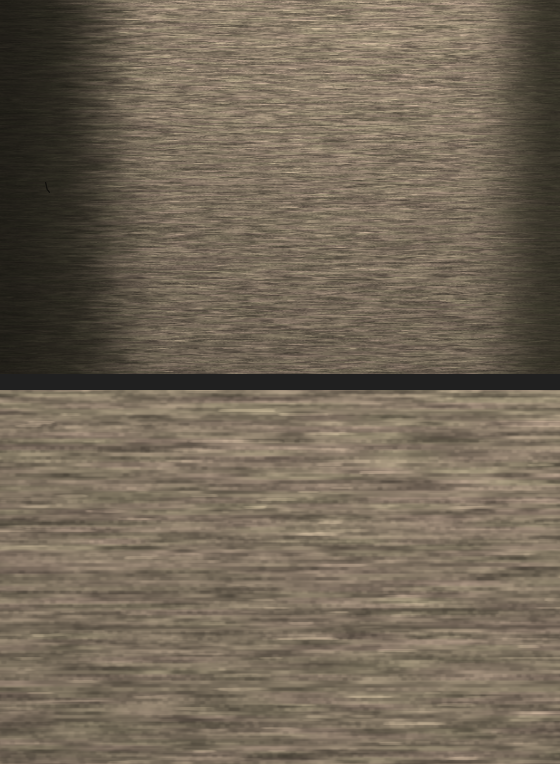
Top: the whole. Bottom: its middle third, enlarged.
This texture is drawn by a WebGL 1 fragment shader. Its source:

```glsl
precision highp float;
// Brushed metal sheet: fine horizontal streaks under a broad soft light.
// Rows of stretched 1D noise, each shifted at random, modulate a smooth
// light profile that falls off into dark bands at the left and right.

#define METAL_TINT vec3(1.0, 0.898, 0.762)
#define SHADE_TINT vec3(0.160, 0.149, 0.118)
#define LIGHT_BOTTOM 0.41
#define LIGHT_TOP 0.56
#define STREAK_CONTRAST 0.40
#define GLINT_CONTRAST 0.22
#define GRAIN_CONTRAST 0.17
#define HUE_CONTRAST 0.025
#define EDGE_JITTER 0.02

uniform vec2 u_resolution;

float hash(vec2 p) {
  vec3 q = fract(vec3(p.xyx) * 0.1031);
  q += dot(q, q.yzx + 33.33);
  return fract((q.x + q.y) * q.z);
}

// 1D value noise along one row, with a random start and stretch
float rowNoise(float x, float row) {
  x = x * mix(0.6, 1.6, hash(vec2(row, 7.0))) + 50.0 * hash(vec2(row, 3.0));
  float cell = floor(x);
  float t = smoothstep(0.15, 0.85, x - cell);
  return mix(hash(vec2(cell, row)), hash(vec2(cell + 1.0, row)), t);
}

// Streaks: p scaled to cells per canvas height, with crisp row borders
float streaks(vec2 p, vec2 cells, float seed) {
  p *= cells;
  float row = floor(p.y);
  float t = smoothstep(0.2, 0.8, p.y - row);
  row += seed;
  return mix(rowNoise(p.x, row), rowNoise(p.x, row + 1.0), t);
}

float segmentDistance(vec2 p, vec2 a, vec2 b) {
  vec2 d = b - a;
  return length(p - a - d * clamp(dot(p - a, d) / dot(d, d), 0.0, 1.0));
}

void main() {
  vec2 uv = gl_FragCoord.xy / u_resolution;
  vec2 p = gl_FragCoord.xy / u_resolution.y;

  // Brushing at several lengths and widths
  float broad = streaks(p, vec2(8.0, 100.0), 11.0) - 0.5;
  float medium = streaks(p, vec2(17.0, 215.0), 503.0) - 0.5;
  float fine = streaks(p, vec2(30.0, 325.0), 1009.0) - 0.5;
  float grain = streaks(p, vec2(150.0, 335.0), 1607.0) - 0.5;
  float glint = smoothstep(0.84, 0.98, streaks(p, vec2(24.0, 290.0), 2203.0));
  float brushing = 0.28 * broad + 0.65 * medium + 0.90 * fine;

  // Light profile with edges frayed by the streaks
  float x = uv.x + EDGE_JITTER * (broad + medium);
  float leftRise = smoothstep(0.10, 0.30, x + 0.03 * (uv.y - 0.5));
  float rightFall = 1.0 - smoothstep(0.84, 0.99, x);
  float lit = leftRise * rightFall;
  float level = mix(LIGHT_BOTTOM, LIGHT_TOP, uv.y);
  level += 0.025 * (1.0 - smoothstep(0.0, 0.35, abs(uv.x - 0.65)));
  float corner = mix(0.82, 1.08, smoothstep(0.0, 0.13, uv.x));
  corner *= mix(1.0, 1.25, smoothstep(0.8, 0.95, uv.x));
  vec3 color = mix(SHADE_TINT * corner, METAL_TINT * level, lit);

  // Streaks are weaker in the shade
  float strength = mix(0.55, 1.0, lit);
  float gain = STREAK_CONTRAST * brushing + GRAIN_CONTRAST * grain;
  gain += GLINT_CONTRAST * (glint - 0.06);
  color *= 1.0 + strength * gain;

  // Faint pink and green shimmer
  float hue = streaks(p, vec2(12.0, 190.0), 3001.0) - 0.5;
  color *= 1.0 + HUE_CONTRAST * hue * vec3(1.0, -1.0, 1.4);

  // One small nick in the dark band
  float nick = segmentDistance(p, vec2(0.122, 0.512), vec2(0.126, 0.494));
  nick = min(nick, segmentDistance(p, vec2(0.126, 0.494), vec2(0.132, 0.486)));
  color *= mix(0.45, 1.0, smoothstep(0.0005, 0.003, nick));

  gl_FragColor = vec4(clamp(color, 0.0, 1.0), 1.0);
}
```
